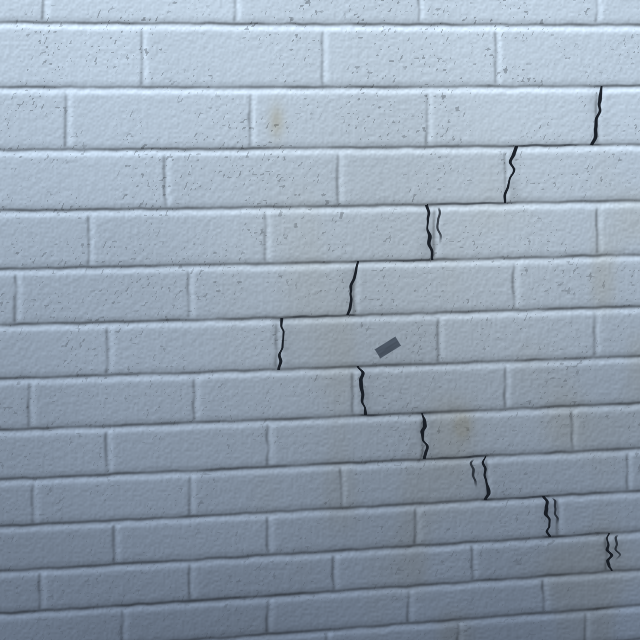
A three.js fragment shader for this texture:

```glsl
// A painted brick wall in mild perspective, split by a stepped crack.
// Courses come from inverting a quadratic spacing; head joints and cracks
// are formulas of the course number, and noise supplies the rough paint.
#define TOP_PAINT vec3(0.762, 0.832, 0.900)
#define LOW_PAINT vec3(0.405, 0.455, 0.525)
#define CRACK_COLOR vec3(0.075, 0.095, 0.125)
#define PATCH_COLOR vec3(0.29, 0.33, 0.38)
#define STAIN_TINT vec3(0.95, 0.91, 0.84)
#define SHRINK 0.00177
#define BED_WIDTH 0.0026
#define CRACK_WIDTH 0.0036
#define ROUGHNESS 0.07
#define LEDGE_LIGHT 0.19

varying vec2 vUv;

float hash(vec2 p) {
  return fract(sin(dot(p, vec2(127.1, 311.7))) * 43758.5453);
}

float noise(vec2 p) {
  vec2 i = floor(p), f = fract(p);
  f = f * f * (3.0 - 2.0 * f);
  return mix(mix(hash(i), hash(i + vec2(1, 0)), f.x),
             mix(hash(i + vec2(0, 1)), hash(i + vec2(1, 1)), f.x), f.y);
}

float bump(float d, float width) {
  return exp(-d * d / (width * width));
}

float relief(vec2 p) {
  return 0.8 * noise(p * 140.0) + 0.9 * noise(p * 270.0 + 17.0);
}

// Signed distance to the nearest head joint of a course, and the brick number.
vec2 headJoint(float x, float row) {
  float upper = min(row, 5.5), even = 1.0 - mod(row, 2.0);
  float start = 0.2065 + 0.0182 * upper - (0.007 + 0.006 * even) * step(7.5, row);
  start += even * (0.1640 - 0.0065 * upper);
  float width = 0.293 - 0.0058 * row;
  float k = (x - start) / width;
  k += 0.02 * k * k;
  return vec2((fract(k + 0.5) - 0.5) * width, floor(k));
}

// The crack steps down to the left, then down to the right.
float crackCenter(float row) {
  float t = row - 2.0;
  return row < 6.5 ? 0.934 - 0.1406 * t + 0.0043 * t * t
                   : 0.566 + 0.0964 * (row - 7.0);
}

float crackLine(float d, float width) {
  return 1.0 - smoothstep(width * 0.4, width * 0.4 + 0.002, abs(d));
}

float crackMask(float x, float row, float f, float bed, float bedDist) {
  float wander = (noise(vec2(f * 7.0, row * 7.0)) - 0.5) * 0.007;
  float fourth = step(abs(row - 4.0), 0.5);
  float slant = row < 5.5 ? 0.018 - 0.026 * fourth : (row < 6.5 ? 0.006 : -0.006);
  float d = x - crackCenter(row) - slant * (0.5 - f) - wander;
  float width = CRACK_WIDTH * (0.2 + 1.2 * noise(vec2(f * 5.0, row * 3.0 + 9.0)));
  float inside = step(1.5, row) * step(row, 11.5);
  float mask = crackLine(d, width) * inside;
  // Short side branches
  float branches = fourth + step(8.5, row) * inside;
  float side = abs(row - 9.0) < 0.5 ? -0.018 : 0.013 + 0.004 * fourth;
  float fade = smoothstep(0.04, 0.12, f) * (1.0 - smoothstep(0.5, 0.75, f));
  mask = max(mask, crackLine(d - side, 0.0018) * branches * fade * 0.8);
  // Links along the bed joints
  float a = crackCenter(bed), b = crackCenter(bed + 1.0);
  float span = smoothstep(min(a, b) - 0.008, min(a, b), x)
             * (1.0 - smoothstep(max(a, b), max(a, b) + 0.008, x));
  span *= step(0.5, bed) * step(bed, 10.5) * step(0.5, abs(bed - 6.0));
  float link = crackLine(bedDist, 0.0012) * (0.05 + 0.5 * noise(vec2(x * 45.0, bed)));
  return max(mask, link * span);
}

void main() {
  vec2 p = vec2(vUv.x, 1.0 - vUv.y);
  vec2 q = p + (vec2(noise(p * 60.0), noise(p * 55.0 + 50.0)) - 0.5) * vec2(0.003, 0.0018);

  // Course coordinate and local course height
  float first = mix(0.034, 0.0385, q.x), pitch = mix(0.1035, 0.0968, q.x);
  first += 0.005 * q.x * (1.0 - q.x);
  float root = sqrt(max(pitch * pitch - 4.0 * SHRINK * (q.y - first), 0.0001));
  float n = (pitch - root) / (2.0 * SHRINK);
  float row = floor(n) + 1.0, f = fract(n), bed = floor(n + 0.5);
  float bedDist = (n - bed) * root;
  vec2 brick = headJoint(q.x, row);
  float joint = brick.x;

  // Paint and broad light
  vec3 color = mix(TOP_PAINT, LOW_PAINT, pow(p.y, 1.08));
  color *= 1.0 + 0.06 * (noise(p * 5.0) - 0.5) - 0.03 * (1.0 - p.x) * p.y;
  color *= 1.0 + 0.03 * (hash(vec2(row, brick.y)) - 0.5) * smoothstep(0.0, 0.01, abs(joint));
  color *= mix(vec3(1.0), vec3(1.02, 1.0, 0.97), bump(length(p - vec2(0.65, 0.45)), 0.35));

  // Rough surface and fine dark pits
  float slope = relief(p + vec2(0.002, 0.003)) - relief(p);
  color *= 1.0 + ROUGHNESS * slope;
  float pits = smoothstep(0.80, 0.93, noise(vec2(p.x + 0.4 * p.y, p.y) * vec2(300.0, 220.0)));
  color *= 1.0 - pits * mix(0.24, 0.08, p.y) * smoothstep(0.25, 0.65, noise(p * 25.0));

  // Weather stains
  float stain = smoothstep(0.5, 0.95, noise(p * vec2(17.0, 9.0) + 4.0));
  stain *= smoothstep(0.25, 0.75, p.x) * smoothstep(0.15, 0.45, p.y) * 0.5;
  stain += bump(length((p - vec2(0.432, 0.19)) * vec2(1.0, 0.45)), 0.012);
  stain += bump(length((p - vec2(0.723, 0.666)) * vec2(1.0, 0.7)), 0.012);
  color *= mix(vec3(1.0), STAIN_TINT, min(stain, 1.0));

  // Head joints: shaded left edge, pale mortar
  float course = smoothstep(0.06, 0.16, f) * (1.0 - smoothstep(0.92, 1.0, f));
  color *= 1.0 + course * (0.09 * bump(joint - 0.003, 0.005)
         - 0.18 * (0.5 + noise(p * 60.0)) * bump(joint + 0.004, 0.0027));

  // Bed joints: dark undercut above a bright ledge
  color *= 1.0 + LEDGE_LIGHT * bump(bedDist - 0.0075, 0.0047);
  color *= 1.0 - (0.22 + 0.22 * noise(p * 30.0)) * bump(bedDist, BED_WIDTH);
  color *= 1.0 - 0.07 * bump(bedDist + 0.005, 0.004);

  // Crack with a soft shadow of chipped paint
  float nearCrack = bump(q.x - crackCenter(row), 0.014) * step(1.5, row) * step(row, 11.5);
  color *= 1.0 - 0.1 * nearCrack * noise(p * 70.0);
  color = mix(color, CRACK_COLOR, crackMask(q.x, row, f, bed, bedDist) * 0.94);

  // Tilted grey patch
  vec2 t = p - vec2(0.606, 0.543);
  t = vec2(dot(t, vec2(0.85, -0.53)), dot(t, vec2(0.53, 0.85)));
  vec2 edge = abs(t) - vec2(0.0190, 0.0083);
  float patchMask = 1.0 - smoothstep(-0.001, 0.001, max(edge.x, edge.y));
  color = mix(color, PATCH_COLOR * (0.93 + 0.14 * noise(t * vec2(80.0, 400.0))), patchMask);

  gl_FragColor = vec4(color, 1.0);
}
```
